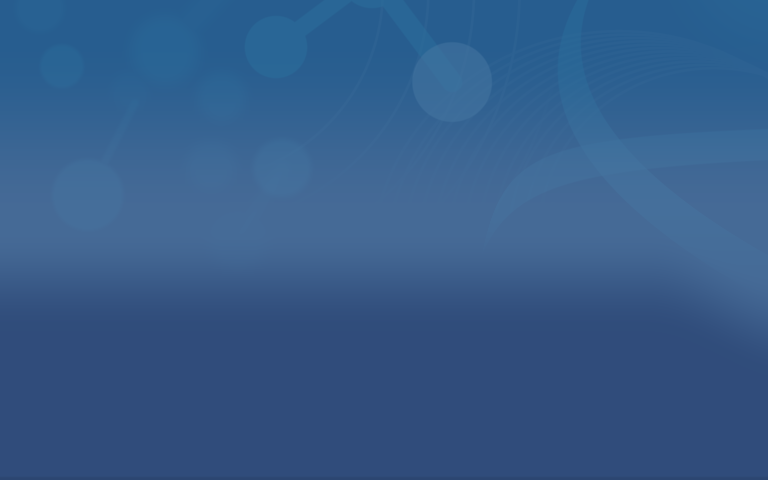
This background is drawn by a WebGL 1 fragment shader. Its source:

```glsl
precision highp float;
// Blue haze over a dark floor, with faint molecules, ribbons and fine arcs.

uniform vec2 u_resolution;

#define ASPECT 1.6
#define FLOOR_COLOR vec3(0.188, 0.300, 0.482)
#define HAZE_COLOR vec3(0.272, 0.415, 0.588)
#define SKY_COLOR vec3(0.153, 0.365, 0.560)
#define TEAL vec3(0.165, 0.430, 0.610)
#define PALE vec3(0.270, 0.460, 0.630)
#define LINE_WIDTH 0.0012
#define LINE_STRENGTH 0.16
#define ARC_COUNT 12

float pixel;

// Filled disc; soft is the width of its blurred rim.
float disc(vec2 p, vec2 center, float radius, float soft) {
    float s = max(soft, pixel);
    return 1.0 - smoothstep(-s, s, length(p - center) - radius);
}

// Straight bar with round ends.
float bond(vec2 p, vec2 a, vec2 b, float halfWidth, float soft) {
    vec2 d = b - a;
    float t = clamp(dot(p - a, d) / dot(d, d), 0.0, 1.0);
    return disc(p, a + t * d, halfWidth, soft);
}

float hairline(float dist) {
    return 1.0 - smoothstep(LINE_WIDTH, LINE_WIDTH + 1.5 * pixel, abs(dist));
}

// Mask between two limits, with smooth edges.
float band(float v, float low, float high, float soft) {
    return smoothstep(low - soft, low + soft, v)
         * (1.0 - smoothstep(high - soft, high + soft, v));
}

vec3 backdrop(vec2 p) {
    float lift = 0.10 * smoothstep(1.35, 1.65, p.x);
    vec3 color = mix(FLOOR_COLOR, HAZE_COLOR, smoothstep(0.31, 0.52, p.y + lift));
    color = mix(color, SKY_COLOR, smoothstep(0.54, 0.92, p.y));
    float corner = disc(p, vec2(1.62, 1.10), 0.18, 0.10);
    return mix(color, TEAL, 0.35 * corner);
}

// Fine arcs: a tilted fan on the left, nested ellipses on the right.
float fineArcs(vec2 p) {
    float fan = length(p - vec2(0.40, 1.02)) - 0.35;
    float lines = hairline(mod(fan, 0.095) - 0.0475)
                * band(p.x, 0.56, 1.12, 0.07) * step(0.0, fan)
                * smoothstep(0.52, 0.72, p.y);
    float nest = 0.0;
    for (int i = 0; i < ARC_COUNT; i++) {
        float k = float(i);
        vec2 q = p - vec2(1.29 + 0.018 * k, 0.45 + 0.006 * k);
        float ring = length(q * vec2(0.94, 1.0)) - 0.485 + 0.013 * k;
        nest = max(nest, hairline(ring));
    }
    nest *= smoothstep(0.48, 0.68, p.y);
    return max(lines, 0.75 * nest);
}

// Two curved ribbons crossing on the right.
vec2 ribbons(vec2 p) {
    float down = 1.0 - p.y;
    float left = 1.162 + 1.9 * pow(abs(down - 0.146), 2.0);
    float right = 1.210 + 2.0 * pow(abs(down - 0.09), 2.0);
    float strand = band(p.x, left, right, pixel)
                 * smoothstep(0.36, 0.60, p.y);
    float t = max(p.x - 1.0, -0.03);
    float upper = 0.245 + 0.0155 / (t + 0.05);
    float lower = 0.300 + 0.0233 / (t + 0.097);
    float arch = band(down, upper, lower, pixel)
               * step(upper, lower) * smoothstep(0.44, 0.58, p.y);
    return vec2(strand, arch);
}

void main() {
    pixel = 1.0 / u_resolution.y;
    vec2 p = gl_FragCoord.xy / u_resolution * vec2(ASPECT, 1.0);
    vec3 color = backdrop(p);
    color = mix(color, PALE, LINE_STRENGTH * fineArcs(p));

    // Ribbons turn paler as they sink into the haze
    vec3 tint = mix(PALE, TEAL, smoothstep(0.62, 0.88, p.y));
    vec2 ribbon = ribbons(p);
    color = mix(color, tint, 0.48 * ribbon.x);
    color = mix(color, tint, 0.42 * ribbon.y);

    // Blurred molecules at the back
    float blur = disc(p, vec2(0.344, 0.896), 0.070, 0.025);
    blur = max(blur, 0.8 * disc(p, vec2(0.462, 0.800), 0.050, 0.020));
    blur = max(blur, 0.6 * disc(p, vec2(0.440, 0.656), 0.050, 0.020));
    blur = max(blur, 0.3 * disc(p, vec2(0.496, 0.500), 0.060, 0.025));
    blur = max(blur, 0.4 * disc(p, vec2(0.271, 0.812), 0.038, 0.015));
    blur = max(blur, 0.5 * bond(p, vec2(0.344, 0.896), vec2(0.46, 1.02), 0.025, 0.02));
    blur = max(blur, 0.4 * bond(p, vec2(0.588, 0.650), vec2(0.50, 0.51), 0.014, 0.012));
    color = mix(color, tint, 0.38 * blur);

    // Molecules in the middle distance
    float mid = disc(p, vec2(0.129, 0.862), 0.045, 0.006);
    mid = max(mid, disc(p, vec2(0.183, 0.594), 0.074, 0.007));
    mid = max(mid, disc(p, vec2(0.588, 0.650), 0.060, 0.010));
    mid = max(mid, 0.6 * disc(p, vec2(0.083, 0.983), 0.050, 0.010));
    mid = max(mid, 0.6 * bond(p, vec2(0.183, 0.594), vec2(0.281, 0.785), 0.008, 0.005));
    color = mix(color, tint, 0.40 * mid);

    // Sharp molecule at the front
    float front = disc(p, vec2(0.575, 0.902), 0.065, 0.002);
    front = max(front, disc(p, vec2(0.775, 1.052), 0.069, 0.002));
    front = max(front, bond(p, vec2(0.575, 0.902), vec2(0.775, 1.052), 0.018, 0.002));
    front = max(front, bond(p, vec2(0.775, 1.052), vec2(0.942, 0.829), 0.021, 0.002));
    color = mix(color, TEAL, 0.55 * front);
    color = mix(color, PALE, 0.55 * disc(p, vec2(0.942, 0.829), 0.083, 0.002));

    // Thin shade along the lower edge
    color *= 1.0 - 0.08 * (1.0 - smoothstep(0.004, 0.009, p.y));
    gl_FragColor = vec4(color, 1.0);
}
```
